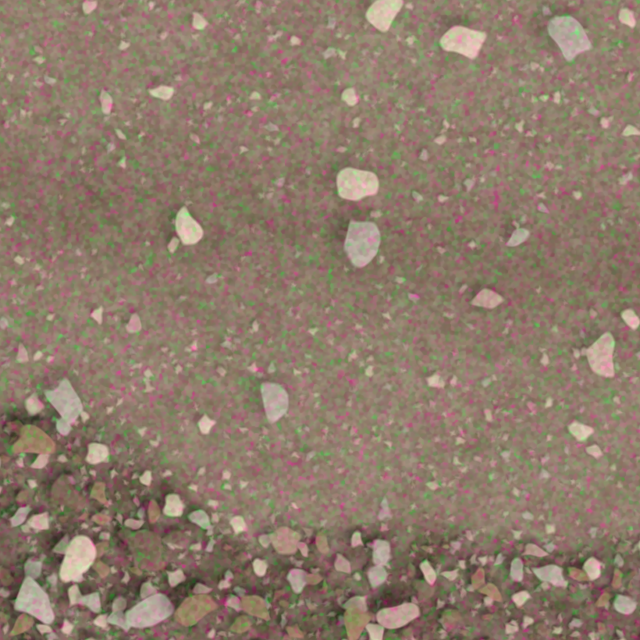
Write a Shadertoy shader that draws this texture.

```glsl
// Sandy ground with scattered pale stones and a bank of coarse gravel below.
// Soft cellular noise makes the coloured grain; jittered grids of worn
// polygons make the stones, whose number follows the zones of the ground.

const vec3 SAND = vec3(0.572, 0.497, 0.428);
const vec3 DAMP_SAND = vec3(0.520, 0.448, 0.378);
const vec3 GRAVEL_SOIL = vec3(0.455, 0.385, 0.330);
const vec3 CREAM = vec3(0.850, 0.770, 0.680);
const vec3 ROSE = vec3(0.750, 0.620, 0.580);
const vec3 GREY = vec3(0.710, 0.675, 0.630);
const vec3 OCHRE = vec3(0.650, 0.530, 0.410);
const vec3 UMBER = vec3(0.500, 0.415, 0.350);

vec3 hash3(vec2 p, float seed) {
    vec3 q = fract((p.xyx + seed * 7.31) * vec3(0.1031, 0.1030, 0.0973));
    q += dot(q, q.yxz + 33.33);
    return fract((q.xxy + q.yzz) * q.zyx);
}

// Blurred cellular noise: three independent channels in -0.5..0.5
vec3 grains(vec2 uv, float cells, float seed) {
    vec2 p = uv * cells, base = floor(p);
    vec3 sum = vec3(0.0);
    float total = 0.0001;
    for (int j = -1; j <= 1; j++)
    for (int i = -1; i <= 1; i++) {
        vec2 cell = base + vec2(i, j);
        vec2 d = p - cell - hash3(cell, seed).xy;
        float weight = exp(-4.0 * dot(d, d));
        sum += weight * (hash3(cell, seed + 5.0) - 0.5);
        total += weight;
    }
    return sum / total;
}

float waves(vec2 p) {
    return (sin(p.x * 9.0 + 2.0 * sin(p.y * 7.0)) + sin(p.y * 17.0 - p.x * 13.0)
          + 0.6 * sin(p.x * 31.0 + p.y * 23.0)) / 2.6;
}

// Zones: gravel bank at the lower edge, smooth damp band across the upper half
float gravelZone(vec2 uv) {
    float edge = mix(0.36, 0.16, smoothstep(0.10, 0.42, uv.x)) + 0.025 * waves(uv);
    return smoothstep(0.035, -0.035, uv.y - edge);
}

float dampZone(vec2 uv) {
    float offset = uv.y - 0.70 + 0.13 * uv.x - 0.015 * waves(uv);
    return exp(-offset * offset / 0.013);
}

// Uneven polygon with corners rounded by a smooth maximum
float stoneDistance(vec2 p, float radius, vec2 id, float seed) {
    float sum = 0.0, sharpness = 9.0 / radius;
    for (int k = 0; k < 6; k++) {
        vec3 h = hash3(id + float(k) * 17.0, seed);
        float angle = (float(k) + 0.7 * h.x) * 1.0472;
        float plane = dot(p, vec2(cos(angle), sin(angle))) - radius * (0.65 + 0.5 * h.y);
        sum += exp(min(sharpness * plane, 60.0));
    }
    return log(sum) / sharpness;
}

vec3 stoneColour(vec3 h, float gravel) {
    vec3 colour = mix(CREAM, ROSE, smoothstep(0.40, 0.95, h.x));
    colour = mix(colour, GREY, 0.8 * step(0.78, h.y));
    vec3 earthy = mix(UMBER, OCHRE, h.x);
    return mix(colour, earthy, gravel * step(0.52, h.z));
}

// Paints one size of stone; shares give the filled cells on sand and in gravel
vec3 addStones(vec3 colour, vec2 uv, float cells, float seed, float size,
               float sandShare, float gravelShare, float strength) {
    vec2 p = uv * cells, base = floor(p);
    float blur = 0.0034 * cells;
    for (int j = -1; j <= 1; j++)
    for (int i = -1; i <= 1; i++) {
        vec2 cell = base + vec2(i, j);
        vec3 h = hash3(cell, seed), tone = hash3(cell, seed + 3.0);
        vec2 centre = cell + 0.15 + 0.7 * h.xy, place = centre / cells;
        float gravel = gravelZone(place);
        float sparse = (1.0 - 0.8 * dampZone(place)) * (1.0 + 0.6 * waves(place * 2.3));
        if (h.z > mix(sandShare * sparse, gravelShare, gravel)) continue;

        float radius = size * mix(0.6, 1.0, tone.y);
        float turn = 6.2832 * tone.z, c = cos(turn), s = sin(turn);
        vec2 local = p - centre;
        vec2 q = mat2(c, -s, s, c) * local;
        q.y *= 1.0 + 0.6 * tone.x;
        q += 0.14 * radius * sin(q.yx * 3.0 / radius + 6.0 * h.xy);
        float d = stoneDistance(q, radius, cell, seed + 9.0);

        // Shadow to the upper left, pink and green fringes along the rim
        float shadow = smoothstep(1.4, 0.5, length(local / radius - vec2(-0.35, 0.4)));
        colour *= 1.0 - shadow * strength * mix(0.14, 0.28, gravel);
        float side = clamp(dot(local, vec2(0.6, -0.8)) / radius, -1.0, 1.0);
        float rim = smoothstep(-3.0 * blur, 0.0, d);
        vec3 face = stoneColour(tone, gravel) * (1.0 + 0.05 * side);
        face += vec3(0.040, -0.040, 0.020) * side * rim;
        colour = mix(colour, face, strength * smoothstep(blur, -blur, d));
    }
    return colour;
}

void mainImage(out vec4 fragColor, in vec2 fragCoord) {
    vec2 uv = fragCoord / iResolution.y;

    // Ground
    float gravel = gravelZone(uv);
    vec3 colour = mix(SAND, DAMP_SAND, dampZone(uv));
    colour = mix(colour, GRAVEL_SOIL, 0.95 * gravel);
    colour += 0.010 * waves(uv * 1.7) + mix(0.03, 0.14, gravel) * grains(uv, 28.0, 1.0).x;

    // Stones from specks to cobbles
    colour = addStones(colour, uv, 80.0, 11.0, 0.46, 0.13, 0.35, 0.55);
    colour = addStones(colour, uv, 44.0, 23.0, 0.42, 0.11, 0.50, 0.75);
    colour = addStones(colour, uv, 23.0, 37.0, 0.45, 0.05, 0.62, 0.90);
    colour = addStones(colour, uv, 12.0, 47.0, 0.48, 0.08, 0.38, 0.97);

    // Fine grain: brightness, green to pink with stronger extremes, yellow to blue
    vec3 grain = grains(uv, 180.0, 61.0) + 0.6 * grains(uv, 100.0, 73.0);
    float tint = grain.y * (0.075 + 0.40 * grain.y * grain.y);
    colour += 0.095 * grain.x + tint * vec3(1.0, -1.0, 0.5)
            + grain.z * vec3(0.01, 0.00, -0.03);

    fragColor = vec4(clamp(colour, 0.0, 1.0), 1.0);
}
```
